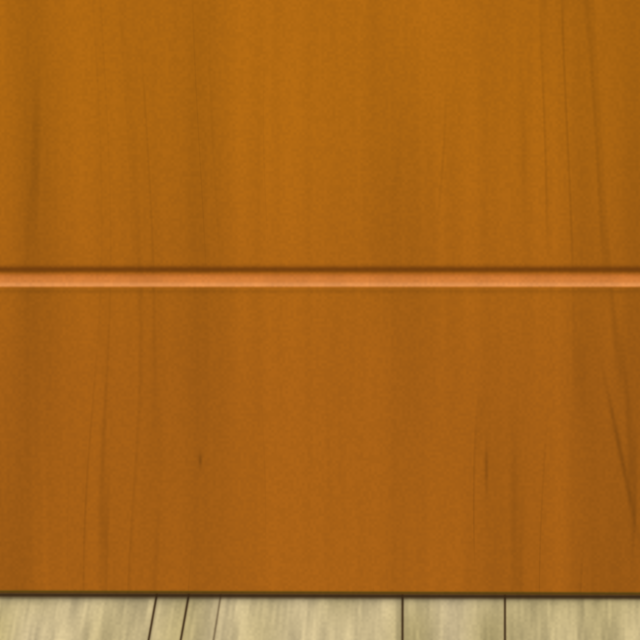
A WebGL 1 fragment shader for this texture:

```glsl
precision highp float;
// Draws an orange wood panel with one lit horizontal groove above a pale plank floor.
uniform vec2 u_resolution;

#define WOOD_TOP vec3(0.675, 0.400, 0.070)
#define WOOD_LOW vec3(0.645, 0.372, 0.085)
#define GROOVE_DARK vec3(0.430, 0.230, 0.050)
#define GROOVE_LIT vec3(0.820, 0.490, 0.220)
#define FLOOR_COLOR vec3(0.765, 0.695, 0.510)
#define EDGE_DARK vec3(0.220, 0.150, 0.080)
#define GROOVE_Y 0.563
#define PANEL_BASE 0.071
#define GRAIN_STRENGTH 0.075
#define SPECKLE 0.025

float hash(vec2 p) {
  vec3 q = fract(vec3(p.xyx) * 0.1031);
  q += dot(q, q.yzx + 33.33);
  return fract((q.x + q.y) * q.z);
}

float noise(vec2 p) {
  vec2 cell = floor(p), f = fract(p);
  f = f * f * (3.0 - 2.0 * f);
  return mix(mix(hash(cell), hash(cell + vec2(1.0, 0.0)), f.x),
             mix(hash(cell + vec2(0.0, 1.0)), hash(cell + 1.0), f.x), f.y);
}

// Soft bump of given half width, one at the center
float band(float x, float center, float width) {
  float d = (x - center) / width;
  return exp(-d * d);
}

// Signed brightness of the vertical wood grain
float woodGrain(vec2 p) {
  float x = p.x + 0.012 * (noise(vec2(p.x * 5.0, p.y * 2.5)) - 0.5);
  float sum = 0.0, frequency = 14.0, weight = 0.5;
  for (int i = 0; i < 4; i++) {
    sum += weight * (noise(vec2(x * frequency, p.y * 1.6 + float(i) * 17.0)) - 0.5);
    frequency *= 2.1;
    weight *= 0.72;
  }
  return sum;
}

// Thin dark veins, strongest toward both sides
float woodVeins(vec2 p) {
  float x = p.x + 0.014 * sin(p.y * 5.0 + p.x * 9.0);
  float ridge = 1.0 - abs(2.0 * noise(vec2(x * 46.0, p.y * 1.3 + 40.0)) - 1.0);
  float patches = smoothstep(0.35, 0.75, noise(vec2(x * 12.0, p.y * 4.0 + 9.0)));
  return smoothstep(0.80, 1.0, ridge) * patches * mix(0.3, 1.0, smoothstep(0.08, 0.30, abs(p.x - 0.46)));
}

vec3 panelColor(vec2 p) {
  vec3 color = mix(WOOD_LOW, WOOD_TOP, smoothstep(0.35, 0.90, p.y));
  // Broad light and dark stripes
  float tone = 0.035 * (band(p.x, 0.46, 0.13) + band(p.x, 0.64, 0.05) * p.y);
  tone -= 0.055 * band(p.x, 0.045, 0.035) + 0.045 * band(p.x, 0.305, 0.035);
  tone -= 0.055 * band(p.x, 0.592, 0.030) * smoothstep(0.40, 0.65, p.y);
  tone -= 0.04 * smoothstep(0.78, 1.0, p.x);
  tone += GRAIN_STRENGTH * woodGrain(p) * 1.6;
  tone -= 0.065 * woodVeins(p);
  // Slanted streak at the lower right, and two small marks
  float streakX = 0.945 + 0.21 * (0.41 - p.y);
  tone -= 0.13 * band(p.x, streakX, 0.004) * band(p.y, 0.29, 0.11);
  tone -= 0.16 * band(p.x, 0.313, 0.003) * band(p.y, 0.281, 0.010);
  tone -= 0.12 * band(p.x, 0.760, 0.003) * band(p.y, 0.270, 0.035);
  return color * (1.0 + tone);
}

vec3 addGroove(vec3 color, vec2 p) {
  float y = p.y - GROOVE_Y;
  color = mix(color, GROOVE_DARK, 0.85 * band(y, 0.016, 0.0055));
  float lit = smoothstep(-0.014, -0.009, y) * (1.0 - smoothstep(0.005, 0.013, y));
  vec3 glow = GROOVE_LIT + vec3(0.06, 0.08, 0.09) * band(y, -0.008, 0.004);
  glow -= vec3(0.08, 0.07, 0.06) * smoothstep(0.0, 0.010, y);
  glow *= 0.97 + 0.06 * noise(vec2(p.x * 40.0, 3.0));
  color = mix(color, glow, lit);
  return color * (1.0 - 0.07 * band(y, -0.018, 0.004));
}

vec3 floorColor(vec2 p) {
  float depth = PANEL_BASE - p.y;
  // Planks lean more toward the left
  float lean = 0.18 * (1.0 - smoothstep(0.25, 0.65, p.x));
  float x = p.x + lean * depth;
  float grain = noise(vec2(x * 75.0, p.y * 14.0)) - 0.5;
  grain += 0.6 * (noise(vec2(x * 190.0, p.y * 22.0)) - 0.5);
  float broad = noise(vec2(x * 17.0, p.y * 8.0)) - 0.5;
  vec3 color = FLOOR_COLOR * (1.0 + 0.17 * grain + 0.12 * broad);
  color.b += 0.06 * broad;
  // Joints: a close group of three, then a wide pair
  for (int i = 0; i < 5; i++) {
    float k = float(i);
    float jointX = i < 3 ? 0.245 + 0.050 * k : 0.629 + 0.160 * (k - 3.0);
    float strength = i == 2 ? 0.40 : 0.78;
    color = mix(color, EDGE_DARK, strength * band(x, jointX, 0.0022));
  }
  return color * (1.0 - 0.30 * exp(-max(depth - 0.006, 0.0) / 0.006));
}

void main() {
  vec2 p = gl_FragCoord.xy / u_resolution;
  float baseY = PANEL_BASE + 0.003 * (0.5 - p.x);
  vec3 color = addGroove(panelColor(p), p);
  color = mix(floorColor(p), color, smoothstep(-0.003, 0.003, p.y - baseY));
  // Dark gap with a faint green upper rim
  color = mix(color, vec3(0.34, 0.28, 0.08), 0.75 * band(p.y, baseY + 0.003, 0.0025));
  color = mix(color, EDGE_DARK, 0.92 * band(p.y, baseY - 0.002, 0.0042));
  color *= 1.0 + SPECKLE * 2.0 * (noise(p * 230.0) - 0.5);
  gl_FragColor = vec4(clamp(color, 0.0, 1.0), 1.0);
}
```
